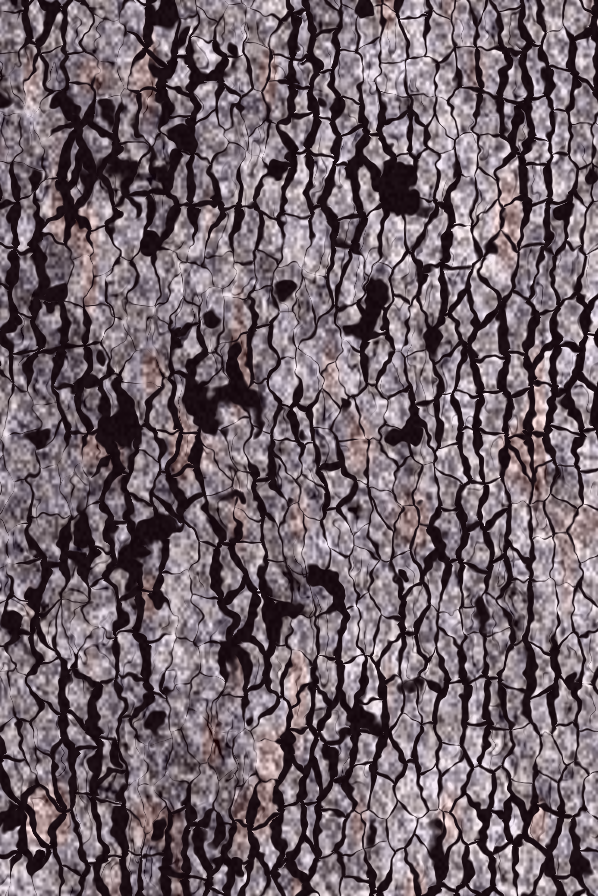
Write a WebGL 1 fragment shader that draws this texture.

```glsl
precision highp float;
// Weathered tree bark: ragged upright plates parted by black fissures.
// Plates are stretched Voronoi cells in a warped domain; layered value noise
// adds flaky grain, embossed relief, hairline splits and dark pits.

uniform vec2 u_resolution;

// Lengths are in canvas heights, frequencies in cells per canvas height.
const vec2 PLATE_FREQ = vec2(38.0, 21.0);
const vec2 PLATE_JITTER = vec2(0.55, 0.95);
const float CRACK_UPRIGHT = 0.0029;   // half width of vertical cracks
const float CRACK_LEVEL = 0.0013;     // half width of horizontal cracks
const float CRACK_SOFT = 0.0011;
const vec2 PIT_FREQ = vec2(40.0, 25.0);
const vec2 SPLIT_FREQ = vec2(105.0, 34.0);
const vec2 FLAKE_FREQ = vec2(125.0, 88.0);
const vec2 GRAIN_FREQ = vec2(285.0, 225.0);
const vec2 LIGHT_STEP = vec2(0.0022, 0.0034);
const float PLATE_TONE = 0.60;
const float CRACK_TONE = 0.095;
const vec3 TINT = vec3(0.0, -0.050, -0.027);
const vec3 RUST = vec3(0.035, -0.020, -0.045);
const vec3 LILAC = vec3(-0.012, -0.006, 0.022);

float hash1(vec2 p) {
  vec3 q = fract(p.xyx * 0.1031);
  q += dot(q, q.yzx + 33.33);
  return fract((q.x + q.y) * q.z);
}

vec2 hash2(vec2 p) {
  return vec2(hash1(p), hash1(p + vec2(71.0, 113.0)));
}

float noise(vec2 p) {
  vec2 i = floor(p), f = fract(p);
  f = f * f * (3.0 - 2.0 * f);
  float low = mix(hash1(i), hash1(i + vec2(1.0, 0.0)), f.x);
  float high = mix(hash1(i + vec2(0.0, 1.0)), hash1(i + 1.0), f.x);
  return mix(low, high, f.y);
}

vec2 plateSeed(vec2 cell) {
  return 0.5 + PLATE_JITTER * (hash2(cell) - 0.5);
}

// x: distance to the nearest plate edge, y: how upright it is, z: plate id
vec3 plates(vec2 p) {
  vec2 q = p * PLATE_FREQ;
  vec2 base = floor(q), f = fract(q);
  vec2 home = vec2(0.0), toHome = vec2(0.0);
  float nearest = 9.0;
  for (int j = -1; j <= 1; j++) {
    for (int i = -1; i <= 1; i++) {
      vec2 cell = vec2(float(i), float(j));
      vec2 r = cell + plateSeed(base + cell) - f;
      float d = dot(r, r);
      if (d < nearest) { nearest = d; home = cell; toHome = r; }
    }
  }
  float edge = 9.0, upright = 0.0;
  for (int j = -2; j <= 2; j++) {
    for (int i = -2; i <= 2; i++) {
      vec2 cell = home + vec2(float(i), float(j));
      vec2 r = cell + plateSeed(base + cell) - f;
      vec2 across = r - toHome;
      if (dot(across, across) > 0.0001) {
        vec2 slope = across * PLATE_FREQ;
        float d = 0.5 * dot(toHome + r, across) / length(slope);
        if (d < edge) { edge = d; upright = abs(slope.x) / length(slope); }
      }
    }
  }
  return vec3(edge, upright, hash1(base + home + 17.0));
}

// Slow sway plus ragged fine displacement, rougher on the left side
vec2 warp(vec2 p, float right) {
  vec2 sway = vec2(noise(p * 3.5) - 0.5, noise(p * 5.0 + 31.0) - 0.5);
  vec2 bend = vec2(noise(p * 42.0 + 7.0), noise(p * 42.0 + 53.0)) - 0.5;
  vec2 fray = vec2(noise(p * 125.0 + 3.0), noise(p * 125.0 + 91.0)) - 0.5;
  return p + sway * 0.035 + bend * mix(0.017, 0.009, right) + fray * 0.0055;
}

void main() {
  vec2 p = gl_FragCoord.xy / u_resolution.y;
  float right = smoothstep(0.25, 0.8, gl_FragCoord.x / u_resolution.x);
  float soft = max(CRACK_SOFT, 0.6 / u_resolution.y);
  vec2 w = warp(p, right);

  float grain = noise(p * GRAIN_FREQ);
  float flake = noise(w * FLAKE_FREQ);
  float relief = flake - noise((w + LIGHT_STEP) * FLAKE_FREQ);
  float patches = noise(p * vec2(26.0, 15.0) + 11.0);
  float broad = noise(p * 4.5 + 67.0);

  // Cracks open and close along their length
  vec3 plate = plates(w);
  float opening = smoothstep(0.25, 0.8, noise(p * vec2(24.0, 13.0) + 41.0));
  float width = mix(CRACK_LEVEL, CRACK_UPRIGHT, smoothstep(0.3, 0.95, plate.y));
  width *= mix(0.1 + 1.75 * opening, 0.5 + 1.15 * opening, right);
  float depth = plate.x - width + (flake - 0.5) * 0.0022;
  float solid = smoothstep(-soft, soft, depth);

  // Pits and hairline splits
  float pit = noise(w * PIT_FREQ + 23.0) + 0.08 * (flake - 0.5);
  solid *= 1.0 - smoothstep(0.80, 0.86, pit - 0.04 * right);
  float split = abs(noise(w * SPLIT_FREQ + 5.0) - 0.5);
  float splitMask = smoothstep(0.4, 0.7, noise(p * vec2(45.0, 28.0) + 79.0));
  float hairline = splitMask * (1.0 - smoothstep(0.01, 0.09, split));

  // Sunlit plate surface
  float tone = PLATE_TONE + 0.07 * (right - 0.5) + 0.12 * (broad - 0.5);
  tone += 0.12 * (plate.z - 0.5) + 0.22 * (patches - 0.5);
  tone += 0.42 * (grain - 0.5) + 0.28 * (flake - 0.5) + 0.26 * relief;
  tone += 0.07 * (1.0 - smoothstep(0.001, 0.005, depth)) * right;
  tone -= 0.26 * hairline;
  tone = mix(CRACK_TONE + 0.05 * (grain - 0.5), tone, solid);
  tone = clamp(tone, 0.07, 0.97);

  float rust = smoothstep(0.68, 0.9, noise(p * vec2(30.0, 12.0) + 137.0));
  vec3 stain = mix(LILAC * (noise(p * 60.0 + 19.0) * 2.0 - 0.6), RUST, rust);
  gl_FragColor = vec4(tone + TINT + stain * solid, 1.0);
}
```
